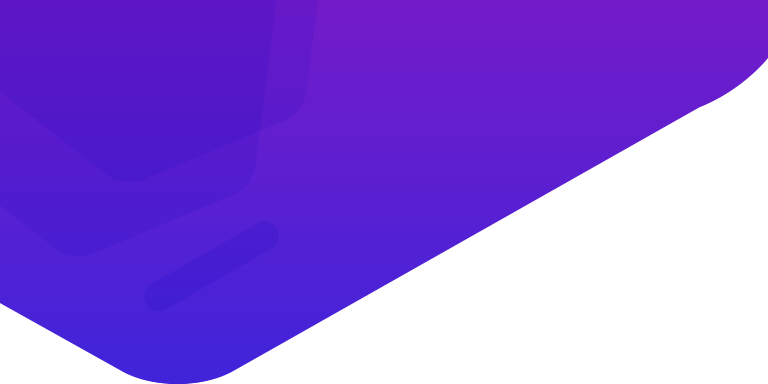
Give the GLSL for this background, as a Shadertoy shader.

```glsl
// Violet-to-blue rounded panel on white, with faint overlapping hexagons and a slanted pill.
#define TOP_COLOR vec3(0.455, 0.106, 0.788)
#define BOTTOM_COLOR vec3(0.250, 0.140, 0.855)
#define SHADE_COLOR vec3(0.0, 0.0, 0.72)
#define HEX_OPACITY 0.10
#define PILL_OPACITY 0.12
#define PANEL_ROUNDING 0.142
#define HEX_ROUNDING 0.047
#define HEX_SHIFT vec2(-0.133, -0.193)
#define BEND_START 1.823

// Signed distance to a line through 'a' at a heading in degrees; negative on its left.
float edge(vec2 p, vec2 a, float degreesUp) {
    float t = radians(degreesUp);
    return dot(p - a, vec2(sin(t), -cos(t)));
}

// Intersection of two regions with a rounded corner.
float roundMax(float a, float b, float r) {
    return min(max(a, b), -r) + length(max(vec2(a, b) + r, 0.0));
}

// Wide wedge whose right side bends upward along an arc.
float panel(vec2 p) {
    vec2 tip = vec2(0.463, -0.048);
    float wedge = roundMax(edge(p, tip, -29.2), edge(p, tip, 29.5), PANEL_ROUNDING);
    float bend = length(p - vec2(1.645, 1.155)) - 0.469;
    return p.x > BEND_START ? bend : wedge;
}

// Lower three sides of a tilted hexagon, open toward the top left.
float hexagon(vec2 p) {
    vec2 tip = vec2(0.323, 0.511);
    vec2 side = tip + vec2(0.468, 0.196);
    float base = roundMax(edge(p, tip, -37.7), edge(p, tip, 22.7), HEX_ROUNDING);
    return roundMax(base, edge(p, side, 82.7), HEX_ROUNDING);
}

float pill(vec2 p, vec2 a, vec2 b, float radius) {
    vec2 axis = b - a;
    float along = clamp(dot(p - a, axis) / dot(axis, axis), 0.0, 1.0);
    return length(p - a - axis * along) - radius;
}

// Antialiased coverage of a signed distance.
float cover(float d) {
    return clamp(0.5 - d * iResolution.y, 0.0, 1.0);
}

void mainImage(out vec4 fragColor, in vec2 fragCoord) {
    vec2 p = fragCoord / iResolution.y;
    vec3 color = mix(BOTTOM_COLOR, TOP_COLOR, p.y);

    // Two overlapping translucent hexagons
    for (int i = 0; i < 2; i++) {
        float d = hexagon(p - float(i) * HEX_SHIFT);
        color = mix(color, SHADE_COLOR, HEX_OPACITY * cover(d));
    }

    // Slanted pill
    float bar = pill(p, vec2(0.414, 0.228), vec2(0.688, 0.385), 0.038);
    color = mix(color, SHADE_COLOR, PILL_OPACITY * cover(bar));

    // White outside the panel
    fragColor = vec4(mix(vec3(1.0), color, cover(panel(p))), 1.0);
}
```
